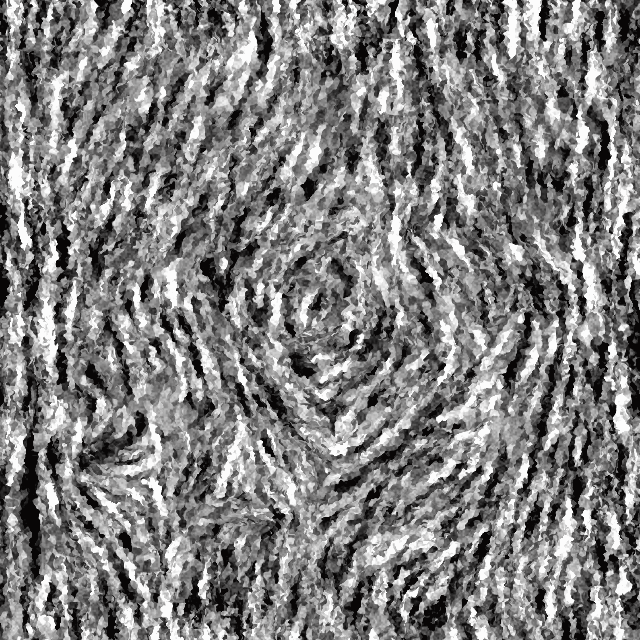
Give the GLSL for this texture, as a Shadertoy shader.

```glsl
// Grey bark-like flecks that swirl around the centre and run upright near the borders.

const float STREAK_SCALE = 45.0;   // cells across the canvas
const float FLECK_SCALE = 112.0;
const float CHIP_SCALE = 185.0;
const float GRAIN_SCALE = 330.0;
const float MEAN_TONE = 0.505;
const vec3 INK = vec3(0.03, 0.025, 0.025);
const vec3 CHALK = vec3(0.99);

vec3 hash3(vec2 cell, float seed) {
    vec3 q = fract(vec3(cell.xyx) * vec3(0.1031, 0.1030, 0.0973) + seed * 0.137);
    q += dot(q, q.yxz + 33.33);
    return fract((q.xxy + q.yzz) * q.zyx);
}

// Smooth two-channel value noise in -1..1
vec2 valueNoise(vec2 p, float seed) {
    vec2 cell = floor(p);
    vec2 f = fract(p);
    f = f * f * (3.0 - 2.0 * f);
    vec2 low = mix(hash3(cell, seed).xy, hash3(cell + vec2(1, 0), seed).xy, f.x);
    vec2 high = mix(hash3(cell + vec2(0, 1), seed).xy, hash3(cell + vec2(1, 1), seed).xy, f.x);
    return 2.0 * mix(low, high, f.y) - 1.0;
}

// 0 inside, 1 along the borders
float borderAmount(vec2 p) {
    vec2 d = abs(p - 0.5);
    return smoothstep(0.33, 0.46, max(d.x, d.y * 0.97));
}

// Unit grain direction, blended as a doubled angle so opposite signs agree
vec2 grainAxis(vec2 p, float border) {
    vec2 d = p - vec2(0.5, 0.52);
    vec2 ring = -vec2(d.x * d.x - d.y * d.y, 2.0 * d.x * d.y) / (dot(d, d) + 0.0004);
    vec2 upright = vec2(-1.6, 0.0);
    vec2 lean = mix(vec2(-0.3, 0.3), vec2(-1.3, 0.8), smoothstep(0.57, 0.8, p.y));
    lean = mix(vec2(-0.9, 0.2), lean, smoothstep(0.12, 0.28, p.y));
    vec2 drift = 0.8 * valueNoise(p * 6.0, 3.0) + 0.6 * valueNoise(p * 15.0, 4.0);
    vec2 doubled = mix(0.85 * ring + lean, upright, border) + drift * (1.0 - 0.5 * border);
    float angle = 0.5 * atan(doubled.y, doubled.x + 0.00001);
    return vec2(cos(angle), sin(angle));
}

// Coordinates along and across the grain
vec2 alongAcross(vec2 v, vec2 axis) {
    return vec2(dot(v, axis), dot(v, vec2(-axis.y, axis.x)));
}

// Sum of elongated spots with opposite flanks, about unit deviation
float streakNoise(vec2 p, vec2 axis, float stretch, float seed) {
    vec2 base = floor(p);
    float sum = 0.0;
    for (int j = -2; j <= 2; j++)
    for (int i = -2; i <= 2; i++) {
        vec2 cell = base + vec2(i, j);
        vec3 rnd = hash3(cell, seed);
        vec2 q = alongAcross(cell + rnd.xy - p, axis) / vec2(stretch, 0.38);
        sum += (2.0 * rnd.z - 1.0) * (1.0 - 0.9 * q.y * q.y) * exp(-dot(q, q));
    }
    return sum / 0.39;
}

// Tone of one flat fleck (xy seed position, z random), sampled at its seed
float fleckTone(vec3 fleck, vec2 axis, float border) {
    float streak = streakNoise(fleck.xy * STREAK_SCALE, axis, mix(1.05, 1.2, border), 11.0);
    return 0.245 * streak + 0.56 * (fleck.z - 0.5);
}

// Elongated cells filled flat, softened where two of them meet
float flecks(vec2 p, float scale, vec2 axis, float border, float seed) {
    vec2 g = p * scale;
    vec2 base = floor(g);
    vec3 nearest = vec3(0.0);
    vec3 second = vec3(0.0);
    float d1 = 100.0;
    float d2 = 100.0;
    for (int j = -2; j <= 2; j++)
    for (int i = -2; i <= 2; i++) {
        vec2 cell = base + vec2(i, j);
        vec3 rnd = hash3(cell, seed);
        vec2 seedPos = cell + rnd.xy;
        float d = length(alongAcross(seedPos - g, axis) * vec2(0.68, 1.2));
        vec3 fleck = vec3(seedPos / scale, rnd.z);
        if (d < d1) {
            d2 = d1;
            second = nearest;
            d1 = d;
            nearest = fleck;
        } else if (d < d2) {
            d2 = d;
            second = fleck;
        }
    }
    float front = fleckTone(nearest, axis, border);
    float back = fleckTone(second, axis, border);
    return mix(back, front, 0.5 + 0.5 * smoothstep(0.0, 0.2, d2 - d1));
}

void mainImage(out vec4 fragColor, in vec2 fragCoord) {
    vec2 p = fragCoord / iResolution.xy;
    float border = borderAmount(p);
    vec2 axis = grainAxis(p, border);

    // Ragged outlines, with patches of small chips among the flecks
    vec2 ragged = p + 0.0026 * valueNoise(p * 210.0, 41.0) + 0.003 * valueNoise(p * 80.0, 43.0);
    float chipped = smoothstep(-0.05, 0.1, valueNoise(p * 42.0, 59.0).x);
    float large = flecks(ragged, FLECK_SCALE, axis, border, 31.0);
    float small = flecks(ragged, CHIP_SCALE, axis, border, 37.0);
    float tone = mix(large, small, chipped) + 0.1 * valueNoise(p * GRAIN_SCALE, 47.0).x;

    // Calm and harsh areas
    float contrast = mix(0.97, 1.2, border) + 0.18 * valueNoise(p * 6.0, 53.0).x;
    fragColor = vec4(mix(INK, CHALK, clamp(MEAN_TONE + tone * contrast, 0.0, 1.0)), 1.0);
}
```
